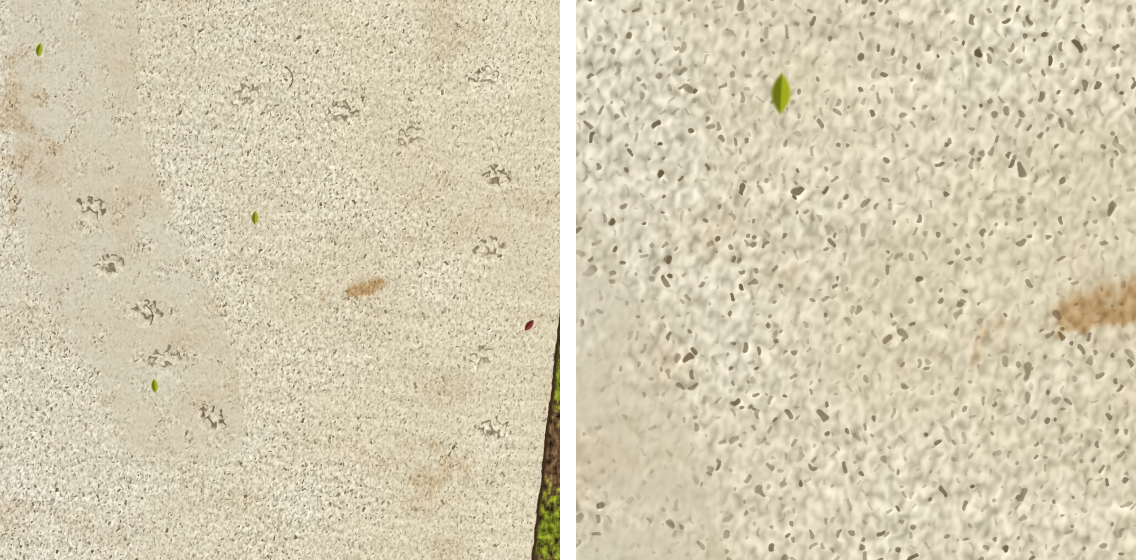
Left, the full canvas; right, a detail of the centre.
Give the GLSL for this texture, as a Shadertoy shader.

```glsl
// Weathered cream concrete: pitted grain, a smoother trowelled band, rusty
// stains, paw trails, fallen leaves and a grassy edge at the right.
// Gradient noise and scattered distance shapes are blended in layers.
const vec3 CREAM = vec3(0.862, 0.828, 0.732), TROWELLED = vec3(0.838, 0.800, 0.700);
const vec3 PIT = vec3(0.36, 0.30, 0.21), RUST = vec3(0.64, 0.47, 0.26);
const vec3 SOIL = vec3(0.42, 0.32, 0.22), GRASS = vec3(0.43, 0.47, 0.14);
const vec3 CRACK = vec3(0.24, 0.17, 0.12);
const vec3 LEAF = vec3(0.42, 0.45, 0.09), DRY_LEAF = vec3(0.36, 0.15, 0.13);

vec2 hash2(vec2 p) {
    vec3 q = fract(p.xyx * vec3(0.1031, 0.1030, 0.0973));
    q += dot(q, q.yzx + 33.33);
    return fract((q.xx + q.yz) * q.zy);
}
float gradAt(vec2 cell, vec2 offset) {
    float a = 6.2832 * hash2(cell).x;
    return dot(vec2(cos(a), sin(a)), offset);
}
float noise(vec2 p) {
    vec2 i = floor(p), f = p - i, e = vec2(1.0, 0.0);
    vec2 u = f * f * f * (f * (f * 6.0 - 15.0) + 10.0);
    return mix(mix(gradAt(i, f), gradAt(i + e, f - e), u.x),
               mix(gradAt(i + e.yx, f - e.yx), gradAt(i + 1.0, f - 1.0), u.x), u.y);
}
float fbm(vec2 p) {
    float sum = 0.0, amp = 1.0;
    for (int i = 0; i < 4; i++, p = p * 2.03 + 17.3, amp *= 0.55) sum += amp * noise(p);
    return sum;
}
vec2 rotate(vec2 p, float a) { return mat2(cos(a), sin(a), -sin(a), cos(a)) * p; }
float fill(float d, float soft) { return 1.0 - smoothstep(-soft, soft, d); }
float capsule(vec2 p, float len) { return length(vec2(p.x, max(abs(p.y) - len, 0.0))); }
// Scattered slanted pits: x is the dark hollow, y its lit rim
vec2 pits(vec2 p, float cells, float density, float px) {
    vec2 g = p * cells, result = vec2(0.0);
    float soft = max(px * cells * 0.8, 0.06);
    for (int k = 0; k < 9; k++) {
        vec2 id = floor(g) + vec2(k % 3, k / 3) - 1.0;
        vec2 place = hash2(id + cells), form = hash2(id + cells * 2.0 + 51.0);
        float depth = step(hash2(id + 211.0).x, density) * mix(0.25, 1.0, form.y * form.y);
        vec2 q = g - id - 0.1 - 0.8 * place;
        float tilt = (form.x - 0.42) * 2.2, len = 0.30 * place.y * place.y;
        float radius = mix(0.09, 0.17, form.y);
        float rim = capsule(rotate(q + vec2(-0.22, 0.20), tilt), len);
        float hollow = capsule(rotate(q, tilt), len);
        result = max(result, depth * vec2(fill(hollow - radius, soft), fill(rim - radius, soft)));
    }
    return result;
}
// Hollow of one paw: a broad pad with four toes in an arc
float pawDent(vec2 q) {
    float d = length((q + vec2(0.0, 0.16)) / vec2(0.24, 0.18)) - 1.0;
    for (int i = 0; i < 4; i++) {
        float a = mix(-1.15, 1.15, float(i) / 3.0);
        vec2 toe = 0.42 * vec2(sin(a), cos(a)) - vec2(0.0, 0.12);
        d = min(d, length((q - toe) / vec2(0.11, 0.15)) - 1.0);
    }
    return fill(d, 0.35);
}
// Embossed paws along a line: positive is shadow, negative is light
float pawTrail(vec2 p, vec2 start, vec2 end, float count) {
    float relief = 0.0;
    for (float i = 0.0; i < count; i++) {
        vec2 h = hash2(vec2(i, start.x * 50.0));
        vec2 c = mix(start, end, i / (count - 1.0)) + (h - 0.5) * 0.05;
        vec2 q = rotate((p - c) / mix(0.046, 0.060, h.y), (h.x - 0.5) * 1.2);
        q += 0.25 * vec2(noise(p * 90.0), noise(p * 90.0 + 40.0));
        relief += (pawDent(q) - pawDent(q + vec2(0.04, 0.12))) * mix(0.6, 1.0, h.x);
    }
    return relief;
}
vec3 addLeaf(vec3 col, vec2 p, vec2 center, float angle, vec3 tint) {
    vec2 q = rotate(p - center, angle) / 0.012;
    float d = abs(q.x) - 0.46 * (1.0 - q.y * q.y);
    return mix(col, tint * (1.0 + 0.5 * smoothstep(-0.1, 0.1, q.x)), fill(d, 0.15));
}
float twig(vec2 p, vec2 center, float px) {
    vec2 q = rotate(p - center, -0.25);
    return fill(capsule(q + vec2(25.0 * q.y * q.y, 0.0), 0.018) - 0.001, px);
}
float blotch(vec2 p, vec2 center, vec2 size, float ragged) {
    return smoothstep(0.0, 1.2, 1.0 - length((p - center) / size) + ragged);
}
void mainImage(out vec4 fragColor, in vec2 fragCoord) {
    vec2 p = fragCoord / iResolution.xy;
    float px = 1.0 / iResolution.y, broad = fbm(p * 5.0), ragged = fbm(p * 26.0 + 9.0);
    // Smooth band with patches of grain
    float right = 0.435 - 0.19 * smoothstep(0.25, 0.85, p.y) - p.x + 0.01 * ragged;
    float left = p.x - 0.24 + 0.22 * smoothstep(0.1, 0.68, p.y) + 0.01 * ragged;
    float band = smoothstep(-0.008, 0.008, right) * smoothstep(-0.02, 0.02, left)
               * smoothstep(0.17, 0.21, p.y + 0.01 * ragged);
    float rough = mix(1.0, 0.30 + 0.55 * smoothstep(-0.1, 0.5, ragged), band);
    rough *= mix(1.0, 0.68, smoothstep(0.5, 1.0, p.x)) * (1.0 + 0.4 * broad + 0.3 * ragged);
    // Base tone, trowel streaks and rusty stains
    vec3 col = mix(CREAM, TROWELLED, band) + vec3(0.015, 0.024, 0.036) * broad;
    col += vec3(0.01, 0.0, -0.03) * (p.x - 0.45);
    col += 0.05 * noise(vec2(p.x * 7.0, (p.y + 0.13 * p.x) * 65.0)) * (1.0 - 0.7 * band);
    vec2 s = rotate(p - vec2(0.63, 0.485), -0.33) + 0.012 * vec2(broad, ragged);
    float stain = 0.7 * blotch(s, vec2(0.0), vec2(0.10, 0.014), 1.5 * ragged - 0.1)
                + 0.22 * blotch(p, vec2(0.78, 0.15), vec2(0.10, 0.09), ragged)
                + 0.25 * blotch(p, vec2(0.03, 0.76), vec2(0.07, 0.13), 1.5 * ragged)
                + 0.12 * smoothstep(0.15, 0.7, fbm(p * 7.0 + 31.0));
    col = mix(col, RUST, min(stain, 0.65));
    // Grain, pits and paws
    vec2 w = p + 0.0022 * vec2(noise(p * 170.0), noise(p * 170.0 + 60.0));
    float grain = noise(rotate(w, 0.3) * vec2(240, 165)) + 0.7 * noise(w * vec2(115, 95) + 5.0);
    vec2 pit = max(0.85 * pits(w, 128.0, 0.65, px), pits(w + 0.37, 82.0, 0.15, px)) * rough;
    col += (0.19 * grain - 0.05 * grain * grain) * rough + 0.07 * pit.y;
    col = mix(col, PIT, min(0.85 * pit.x, 0.9));
    float paws = pawTrail(p, vec2(0.15, 0.62), vec2(0.355, 0.25), 5.0)
               + pawTrail(p, vec2(0.88, 0.85), vec2(0.885, 0.21), 5.0)
               + pawTrail(p, vec2(0.46, 0.82), vec2(0.76, 0.75), 3.0);
    col = mix(col, PIT, clamp(0.8 * paws, 0.0, 0.8)) + 0.09 * clamp(-paws, 0.0, 1.0);
    // Twigs and leaves
    col = mix(col, CRACK, 0.7 * (twig(p, vec2(0.522, 0.865), px) + twig(p, vec2(0.272, 0.44), px)));
    for (float i = 0.0; i < 3.0; i++)
        col = addLeaf(col, p, vec2(0.07 + 0.4 * sin(i * 1.3), 0.911 - 0.3 * i), 0.2 - 0.15 * i, LEAF);
    col = addLeaf(col, p, vec2(0.945, 0.419), 0.70, DRY_LEAF);
    // Slab edge: crack, soil and grass
    float edge = p.x - 0.949 - 0.114 * p.y + 0.003 * ragged, blades = fbm(p * vec2(90, 60));
    float green = smoothstep(-0.2, 0.3, 0.7 * blades + 0.5 * cos((p.y - 0.06) * 23.0) - 0.1);
    vec3 verge = mix(SOIL, GRASS, green) * (1.0 + 0.9 * blades);
    verge = mix(CRACK, verge, smoothstep(0.002, 0.010, edge));
    fragColor = vec4(mix(col, verge, smoothstep(-0.0015, 0.0015, edge)), 1.0);
}
```
